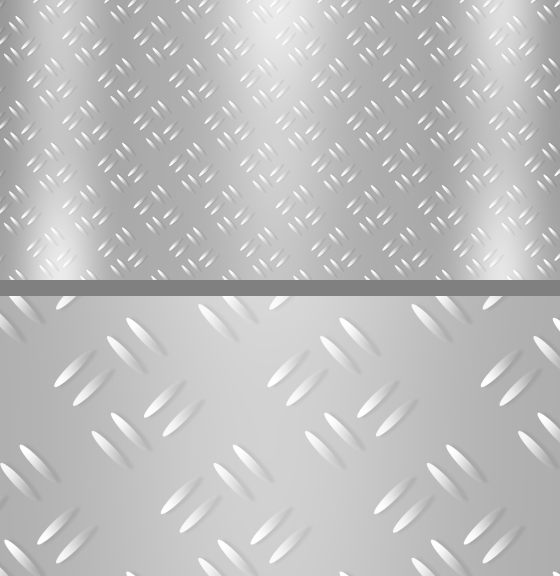
Top, the full canvas; bottom, a detail of the centre.
Write a WebGL 1 fragment shader that draws this texture.

```glsl
precision highp float;

uniform vec2 u_resolution;

#define CELL vec2(0.2539, 0.3021)          // holds two interleaved clusters
#define CLUSTER_CENTER vec2(0.8177, 0.5508)
#define TOP_PAIR vec2(0.0091, 0.0565)      // offset from the cluster centre
#define SIDE_PAIR vec2(0.0534, -0.0182)
#define HALF_GAP 0.0158
#define RIDGE_RADII vec2(0.0305, 0.0056)
#define SHADOW_SHIFT 0.0065
#define SHADOW_DEPTH 0.05
#define STEEL 0.672
#define GLINT 1.0

// Vertical sheen whose strength changes from bottom to middle to top
float sheen(vec2 p, float center, float width, vec3 strength) {
    float d = (p.x - center) / width;
    float lower = mix(strength.x, strength.y, smoothstep(0.0, 0.5, p.y));
    float amount = mix(lower, strength.z, smoothstep(0.5, 1.0, p.y));
    return amount * exp(-d * d);
}

float brushedSteel(vec2 p) {
    float shade = STEEL;
    shade += sheen(p, 0.214, 0.125, vec3(0.25, 0.10, 0.13));
    shade += sheen(p, 0.985, 0.215, vec3(0.10, 0.15, 0.25));
    shade += sheen(p, 1.790, 0.125, vec3(0.23, 0.10, 0.20));
    // Dark outer edges and troughs
    shade -= sheen(p, 0.0, 0.09, vec3(0.04, 0.06, 0.08));
    shade -= sheen(p, 2.0, 0.09, vec3(0.03, 0.06, 0.07));
    shade -= sheen(p, 0.42, 0.07, vec3(0.01, 0.02, 0.025));
    shade -= sheen(p, 1.56, 0.07, vec3(0.01, 0.025, 0.02));
    return shade;
}

// Approximate signed distance to an ellipse
float ellipse(vec2 q, vec2 radii) {
    float k = length(q / radii);
    float slope = length(q / (radii * radii));
    return k * (k - 1.0) / max(slope, 0.001);
}

// Light (x) and shadow (y) of one ridge, bright at its left end
vec2 ridge(vec2 offset, vec2 along, vec2 across, float pixel) {
    vec2 d = mod(offset + 0.5 * CELL, CELL) - 0.5 * CELL;
    vec2 q = vec2(dot(d, along), dot(d, across));
    float soft = 0.7 * pixel;
    float body = 1.0 - smoothstep(-soft, soft, ellipse(q, RIDGE_RADII));
    float t = clamp(0.5 + 0.5 * q.x / RIDGE_RADII.x, 0.0, 1.0);
    float fade = mix(1.0, 0.08, smoothstep(0.1, 0.95, t));
    // The shadow falls to the right of the ridge
    vec2 s = vec2(q.x - along.x * SHADOW_SHIFT, q.y - across.x * SHADOW_SHIFT);
    float dark = 1.0 - smoothstep(-0.003, 0.003, ellipse(s, RIDGE_RADII));
    return vec2(body * fade, dark);
}

// Clusters of four ridge pairs on a staggered lattice
vec2 treadPlate(vec2 p, float pixel) {
    vec2 cover = vec2(0.0);
    for (int row = 0; row < 2; row++) {
        vec2 center = CLUSTER_CENTER + 0.5 * CELL * float(row);
        for (int lean = 0; lean < 2; lean++) {
            float rising = float(lean);
            vec2 along = normalize(vec2(1.0, mix(-1.06, 1.0, rising)));
            vec2 across = vec2(along.y, -along.x);
            vec2 pairOffset = mix(TOP_PAIR, SIDE_PAIR, rising);
            for (int i = 0; i < 4; i++) {
                float second = mod(float(i), 2.0);
                float side = i < 2 ? -1.0 : 1.0;
                vec2 middle = center + side * pairOffset
                            + across * HALF_GAP * (2.0 * second - 1.0);
                float strength = mix(1.0, 0.9, second);
                cover = max(cover, strength * ridge(p - middle, along, across, pixel));
            }
        }
    }
    return cover;
}

void main() {
    vec2 p = gl_FragCoord.xy / u_resolution * vec2(2.0, 1.0);
    float pixel = 1.0 / u_resolution.y;
    vec2 tread = treadPlate(p, pixel);
    float plate = brushedSteel(p) - SHADOW_DEPTH * tread.y;
    gl_FragColor = vec4(vec3(mix(plate, GLINT, tread.x)), 1.0);
}
```
